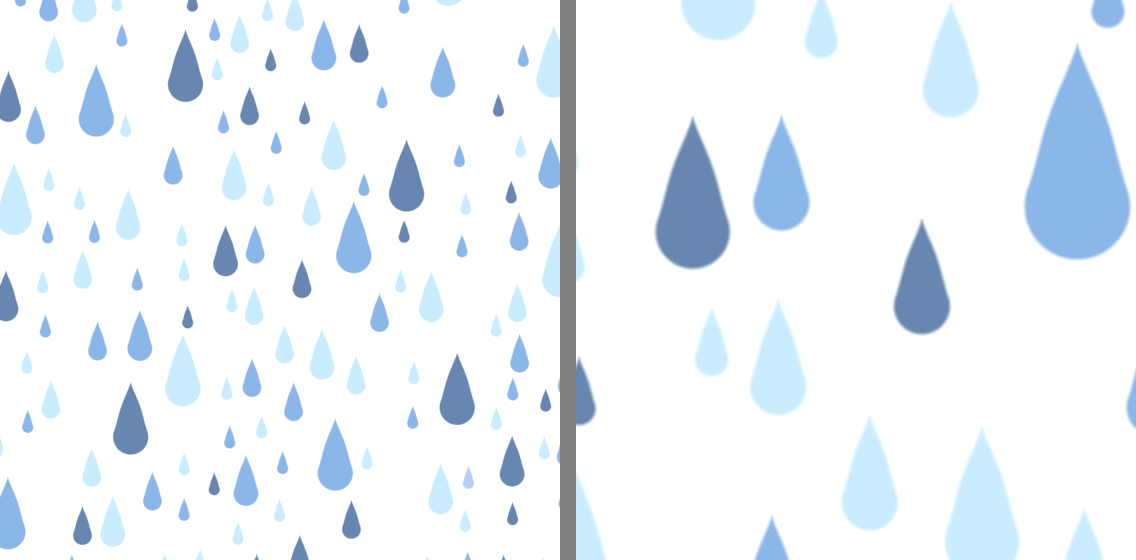
Left: the whole. Right: its middle third, enlarged.
A Shadertoy shader for this pattern:

```glsl
const vec3 BACKGROUND = vec3(1.0);
const vec3 PALE_BLUE  = vec3(0.79, 0.93, 1.0);
const vec3 SKY_BLUE   = vec3(0.545, 0.715, 0.91);
const vec3 SLATE_BLUE = vec3(0.405, 0.53, 0.69);
const float PALE_SHARE = 0.44;
const float SKY_SHARE  = 0.31;

// Three layers: large and medium drops, small drops, tiny drops
const vec2  CELLS[3]  = vec2[3](vec2(5.2, 5.4), vec2(8.3, 8.3), vec2(11.8, 12.2));
const float HEIGHT[3] = float[3](0.128, 0.068, 0.040);
const float MEDIUM_HEIGHT = 0.090;
const float LARGE_SHARE   = 0.40;
const float FADED_SHARE   = 0.07;   // tiny drops drawn half transparent
const float FADED_ALPHA   = 0.65;

const float ASPECT   = 0.49;        // drop width / height
const float BULGE    = 0.07;        // outward curve of the flanks
const float GAP      = 0.009;       // least space between drops
const float SOFTNESS = 0.0016;
const vec2  ORIGIN   = vec2(3.37, 7.61);

struct Drop {
    vec2 center;
    float height;
    vec3 color;
};

float hash(vec2 p) {
    return fract(sin(dot(p, vec2(127.1, 311.7))) * 43758.5453);
}

// Each column of cells is shifted vertically by its own amount
float columnShift(int layer, float column) {
    return hash(vec2(column, float(layer) + 0.5));
}

vec3 pickColor(float pick) {
    if (pick < PALE_SHARE) return PALE_BLUE;
    return pick < PALE_SHARE + SKY_SHARE ? SKY_BLUE : SLATE_BLUE;
}

// The drop in the cell at p, or in a neighbouring cell; it stays inside its cell
Drop dropAt(int layer, vec2 p, vec2 neighbour) {
    vec2 grid = p * CELLS[layer];
    float column = floor(grid.x) + neighbour.x;
    float shift = columnShift(layer, column);
    vec2 cell = vec2(column, floor(grid.y - shift) + neighbour.y);
    vec2 seed = cell + 31.0 * float(layer);

    // Additive sequences keep the shares of sizes and colours even
    Drop drop;
    drop.height = HEIGHT[layer];
    if (layer == 0 && fract(dot(cell, vec2(0.618, 0.414))) > LARGE_SHARE)
        drop.height = MEDIUM_HEIGHT;
    drop.color = pickColor(fract(dot(seed, vec2(0.7549, 0.5698))));
    if (layer == 2 && hash(seed + 5.3) < FADED_SHARE)
        drop.color = mix(BACKGROUND, drop.color, FADED_ALPHA);

    vec2 cellSize = 1.0 / CELLS[layer];
    vec2 room = cellSize - drop.height * vec2(ASPECT, 1.0) - GAP;
    vec2 jitter = vec2(hash(seed + 1.7), hash(seed + 9.2)) - 0.5;
    drop.center = (cell + vec2(0.5, 0.5 + shift)) * cellSize + jitter * room;
    return drop;
}

bool overlaps(Drop a, Drop b) {
    vec2 reach = 0.5 * (a.height + b.height) * vec2(ASPECT, 1.0) + GAP;
    return all(lessThan(abs(a.center - b.center), reach));
}

bool hitsLarge(Drop drop) {
    for (int i = 0; i < 9; i++) {
        vec2 neighbour = vec2(i % 3 - 1, i / 3 - 1);
        if (overlaps(drop, dropAt(0, drop.center, neighbour))) return true;
    }
    return false;
}

bool hitsSmall(Drop drop) {
    for (int i = 0; i < 9; i++) {
        vec2 neighbour = vec2(i % 3 - 1, i / 3 - 1);
        Drop other = dropAt(1, drop.center, neighbour);
        if (overlaps(drop, other) && !hitsLarge(other)) return true;
    }
    return false;
}

// Distance to a round base joined to a pointed tip by its tangents
float dropDistance(vec2 p, float height) {
    float radius = 0.5 * ASPECT * height;
    float rise = height - radius;
    p = vec2(abs(p.x), p.y + 0.5 * height - radius);
    float slope = radius / rise;
    float slant = sqrt(1.0 - slope * slope);
    float along = dot(p, vec2(-slope, slant));
    if (along < 0.0) return length(p) - radius;
    if (along > slant * rise) return length(p - vec2(0.0, rise));
    float swell = sin(3.14159 * along / (slant * rise));
    return dot(p, vec2(slant, slope)) - radius * (1.0 + BULGE * swell * swell);
}

void mainImage(out vec4 fragColor, in vec2 fragCoord) {
    vec2 p = fragCoord / iResolution.y + ORIGIN;
    float edge = max(SOFTNESS, 0.75 / iResolution.y);
    vec3 color = BACKGROUND;

    for (int layer = 0; layer < 3; layer++) {
        Drop drop = dropAt(layer, p, vec2(0.0));
        float cover = 1.0 - smoothstep(-edge, edge, dropDistance(p - drop.center, drop.height));
        if (cover <= 0.0) continue;
        if (layer > 0 && hitsLarge(drop)) continue;
        if (layer > 1 && hitsSmall(drop)) continue;
        color = mix(color, drop.color, cover);
    }
    fragColor = vec4(color, 1.0);
}
```
